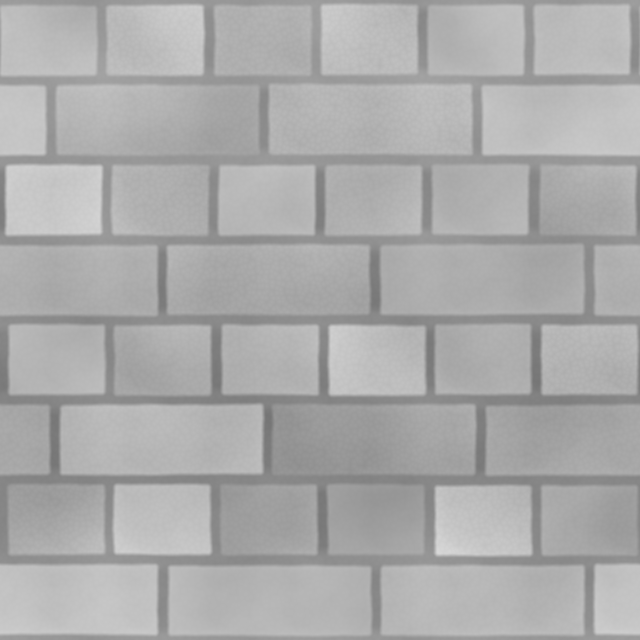
Reproduce this texture map procedurally as a Shadertoy shader.

```glsl
// Grey brick wall: rows of six short bricks alternate with rows of three long ones.
// Each brick is a soft rounded box with a hashed tone, tilt and shading gradient;
// layered sines bend the joints and cloud the surface, cellular noise adds grain.

const float TAU = 6.2831853;
const float ROWS = 8.0;
const float SHORT_COUNT = 6.0;
const float LONG_COUNT = 3.0;
const float JOINT = 0.0158;          // mortar width
const float CORNER = 0.005;          // brick corner radius
const float SOFTNESS = 0.0042;       // half width of the blurred brick edge
const float WOBBLE = 0.0016;         // bending of the joints
const float PLACE_JITTER = 0.0022;   // brick misplacement
const float TILT = 0.012;            // brick slant
const float BRICK_TONE = 0.705;
const float BRICK_SPREAD = 0.14;     // tone range between bricks
const float BRICK_SHADING = 0.09;    // gradient across one brick
const float MORTAR_TONE = 0.565;
const float WALL_DRIFT = 0.042;      // slow light change down the wall
const float DRIFT_PEAK = 0.14;       // brightest height, from the top
const float CLOUDING = 0.035;
const float RIM = 0.022;             // pale worn brick edge
const float GRAIN = 0.022;
const float GRAIN_CELLS = 128.0;

// Start of the first brick in each row, from the top
const float ROW_SHIFT[8] = float[8](
    -0.007, 0.079, 0.001, 0.254, 0.005, 0.085, 0.004, 0.255);

float hash(vec2 p, float salt) {
    return fract(sin(dot(p, vec2(127.1, 311.7)) + salt * 74.7) * 43758.55);
}

// Seamless for whole-number frequencies
float layeredSines(vec2 p, float frequency, float phase) {
    float sum = 0.0, amplitude = 0.6;
    for (int i = 0; i < 4; i++) {
        vec2 q = TAU * frequency * p;
        sum += amplitude * sin(q.x + phase + 1.7 * sin(q.y + 2.0 * phase))
                         * cos(q.y - phase + 1.3 * sin(q.x + phase));
        frequency *= 2.0;
        amplitude *= 0.5;
        phase += 1.9;
    }
    return sum;
}

// Distance to the nearest scattered point, tiling with the wall
float cellular(vec2 p, float cells) {
    vec2 cell = floor(p * cells), local = fract(p * cells);
    float nearest = 2.0;
    for (int y = -1; y <= 1; y++)
    for (int x = -1; x <= 1; x++) {
        vec2 offset = vec2(x, y);
        vec2 id = mod(cell + offset, cells);
        vec2 point = offset + vec2(hash(id, 1.0), hash(id, 2.0));
        nearest = min(nearest, length(point - local));
    }
    return nearest;
}

float roundedBox(vec2 p, vec2 halfSize, float radius) {
    vec2 q = abs(p) - halfSize + radius;
    return length(max(q, 0.0)) + min(max(q.x, q.y), 0.0) - radius;
}

void mainImage(out vec4 fragColor, in vec2 fragCoord) {
    vec2 uv = fragCoord / iResolution.xy;
    uv.y = 1.0 - uv.y;                       // rows count from the top
    vec2 bent = uv + WOBBLE * vec2(layeredSines(uv, 5.0, 0.7),
                                   layeredSines(uv, 4.0, 3.1));

    // Row and brick layout
    float rowPos = bent.y * ROWS;
    float row = mod(floor(rowPos), ROWS);
    float count = mod(row, 2.0) < 0.5 ? SHORT_COUNT : LONG_COUNT;
    float columnPos = (bent.x - ROW_SHIFT[int(row)]) * count;
    vec2 id = vec2(mod(floor(columnPos), count), row);
    vec2 jointId = vec2(mod(floor(columnPos + 0.5), count), row);
    vec2 size = 1.0 / vec2(count, ROWS);
    vec2 unit = fract(vec2(columnPos, rowPos)) - 0.5;
    vec2 local = unit * size;

    // Brick shape
    vec2 placed = local + PLACE_JITTER * (vec2(hash(id, 3.0), hash(id, 4.0)) - 0.5);
    placed.y += TILT * (hash(id, 5.0) - 0.5) * placed.x;
    float dist = roundedBox(placed, 0.5 * (size - JOINT), CORNER);
    float edge = max(SOFTNESS, 0.75 / iResolution.y);
    float brickMask = 1.0 - smoothstep(-edge, edge, dist);

    // Shared light and surface variation
    float drift = WALL_DRIFT * cos(TAU * (uv.y - DRIFT_PEAK));
    float cloud = CLOUDING * layeredSines(uv, 2.0, 1.3);
    float grain = GRAIN * (0.45 - cellular(uv, GRAIN_CELLS));

    // Brick tone
    vec2 slope = vec2(hash(id, 6.0), hash(id, 7.0)) - 0.5;
    float brick = BRICK_TONE + drift + cloud
                + BRICK_SPREAD * (hash(id, 8.0) - 0.5)
                + BRICK_SHADING * dot(slope, unit * vec2(1.8, 1.0))
                + RIM * exp(min(dist, 0.0) / 0.007)
                + grain * (0.4 + hash(id, 9.0));

    // Mortar tone, with upright joints darker by varied amounts
    float upright = 1.0 - smoothstep(0.3, 0.46, abs(unit.y));
    float mortar = MORTAR_TONE + drift + cloud + 0.6 * grain
                 - upright * 0.07 * hash(jointId, 10.0);

    fragColor = vec4(vec3(mix(mortar, brick, brickMask)), 1.0);
}
```
